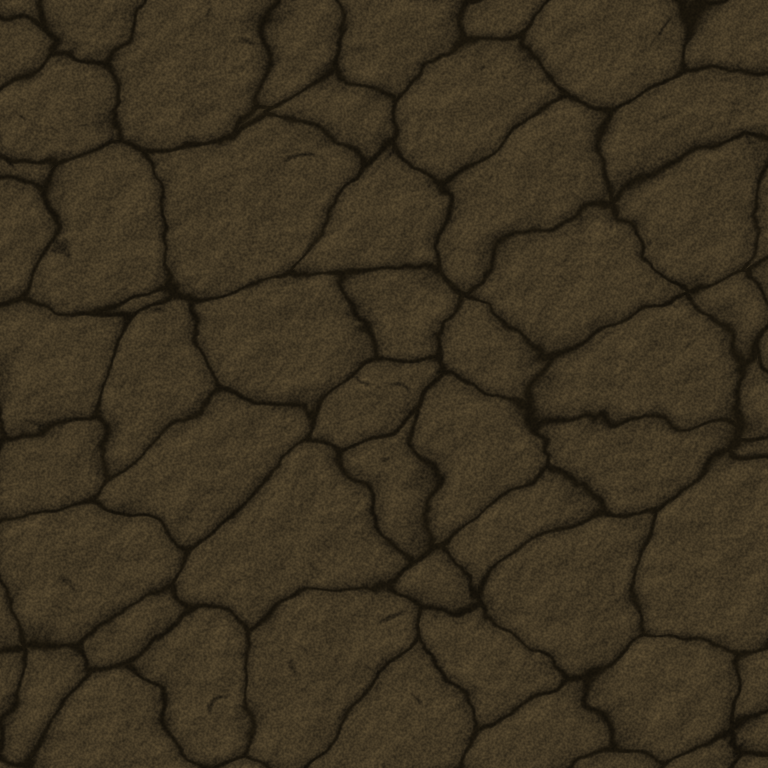
Write a Shadertoy shader that draws this texture.

```glsl
#define STONES 6.7
#define STRETCH 1.15
#define TILT 0.5
#define SIZE_SPREAD 0.58
#define CORNER_SHARPNESS 32.0
#define GAP_WIDTH 0.038
#define RELIEF 0.42
#define ROUGHNESS 2.7
#define GRAIN 0.30
#define STONE_COLOR vec3(0.256, 0.214, 0.139)
#define GAP_COLOR vec3(0.094, 0.076, 0.042)
#define FILL_COLOR vec3(0.180, 0.150, 0.094)

vec3 hash3(vec2 p) {
    vec3 q = fract(p.xyx * vec3(0.1031, 0.1030, 0.0973));
    q += dot(q, q.yxz + 33.33);
    return fract((q.xxy + q.yzz) * q.zyx);
}

vec2 gradientAt(vec2 cell) {
    float angle = 6.2832 * hash3(cell + 57.0).x;
    return vec2(cos(angle), sin(angle));
}

float gradientNoise(vec2 p) {
    vec2 i = floor(p), f = p - i;
    vec2 u = f * f * f * (f * (f * 6.0 - 15.0) + 10.0);
    vec2 right = vec2(1, 0), up = vec2(0, 1);
    float low = mix(dot(gradientAt(i), f), dot(gradientAt(i + right), f - right), u.x);
    float high = mix(dot(gradientAt(i + up), f - up), dot(gradientAt(i + 1.0), f - 1.0), u.x);
    return mix(low, high, u.y);
}

float fbm(vec2 p) {
    float sum = 0.0, amp = 0.5;
    for (int i = 0; i < 4; i++) {
        sum += amp * gradientNoise(p);
        p = mat2(1.6, 1.2, -1.2, 1.6) * p + 11.3;
        amp *= 0.5;
    }
    return sum;
}

vec2 warp(vec2 p, float frequency) {
    return vec2(gradientNoise(p * frequency + 3.7), gradientNoise(p * frequency + 41.2));
}

// Seed offset from p in xy, size weight in z
vec3 seed(vec2 cell, vec2 p) {
    vec3 h = hash3(cell + 19.0);
    return vec3(cell + 0.04 + 0.92 * h.xy - p, SIZE_SPREAD * h.z);
}

// Weighted Voronoi stones: x = rounded distance to the edge, y = tint, z = corner depth
vec3 stones(vec2 uv) {
    float c = cos(TILT), s = sin(TILT);
    vec2 p = mat2(c, -s, s, c) * uv * STONES / vec2(STRETCH, 1.0 / STRETCH) + 20.0;
    p += 0.32 * warp(p, 0.9) + 0.13 * warp(p, 2.7);
    p += 0.040 * warp(p, 7.0) + 0.010 * warp(p, 16.0);

    vec2 home = floor(p), owner = home;
    vec3 nearest = vec3(0);
    float best = 1e5;
    for (int y = -2; y <= 2; y++)
    for (int x = -2; x <= 2; x++) {
        vec2 cell = home + vec2(x, y);
        vec3 o = seed(cell, p);
        float power = dot(o.xy, o.xy) - o.z;
        if (power < best) { best = power; nearest = o; owner = cell; }
    }

    // Soft minimum over all borders rounds the corners
    float sum = 0.0, sharpEdge = 1e5;
    for (int y = -2; y <= 2; y++)
    for (int x = -2; x <= 2; x++) {
        if (x == 0 && y == 0) continue;
        vec3 o = seed(owner + vec2(x, y), p);
        float power = dot(o.xy, o.xy) - o.z;
        float border = (power - best) / (2.0 * length(o.xy - nearest.xy));
        sharpEdge = min(sharpEdge, border);
        sum += exp(-CORNER_SHARPNESS * border);
    }
    float edge = max(-log(sum) / CORNER_SHARPNESS, 0.0);
    return vec3(edge, hash3(owner + 83.0).y, sharpEdge - edge);
}

float height(vec2 uv, float edge) {
    return 1.0 - exp(-edge / 0.085) + ROUGHNESS * fbm(uv * 23.0);
}

void mainImage(out vec4 fragColor, in vec2 fragCoord) {
    vec2 uv = fragCoord / iResolution.y;
    vec3 stone = stones(uv);
    float edge = stone.x;

    // Slope lit from the upper left
    vec2 towardLight = 0.004 * normalize(vec2(-0.6, 0.8));
    float slope = height(uv, edge) - height(uv + towardLight, stones(uv + towardLight).x);
    float shade = 1.0 + RELIEF * clamp(slope, -0.5, 0.5);

    // Soft occlusion, mottling and a tint per stone
    float mottle = fbm(uv * 11.0 + 7.0);
    shade *= mix(0.72, 1.0, smoothstep(0.0, 0.14, edge));
    shade += 0.10 * mottle + 0.02 * (stone.y - 0.5);

    // Sparse short cracks
    float crack = smoothstep(0.05, 0.0, abs(gradientNoise(uv * 10.0 + 5.0) + 0.2 * mottle));
    crack *= smoothstep(0.30, 0.50, gradientNoise(uv * 17.0 + 31.0));
    shade *= 1.0 - 0.45 * crack;

    // Fine sandy grain, turned off the pixel axes
    vec2 sand = mat2(0.8, 0.6, -0.6, 0.8) * uv;
    float grain = gradientNoise(sand * 330.0) + 0.7 * gradientNoise(sand * 190.0 + 9.0);
    shade += GRAIN * grain;

    // Dark joints, filled with lighter earth where corners open up
    float cover = smoothstep(0.0, GAP_WIDTH, edge + 0.012 * mottle);
    float fill = smoothstep(0.010, 0.034, stone.z) * smoothstep(0.0, 0.035, edge + stone.z);
    vec3 earth = mix(GAP_COLOR, FILL_COLOR, fill) * (1.0 + 0.4 * mottle + 0.3 * grain);
    fragColor = vec4(mix(earth, STONE_COLOR * shade, cover), 1.0);
}
```
